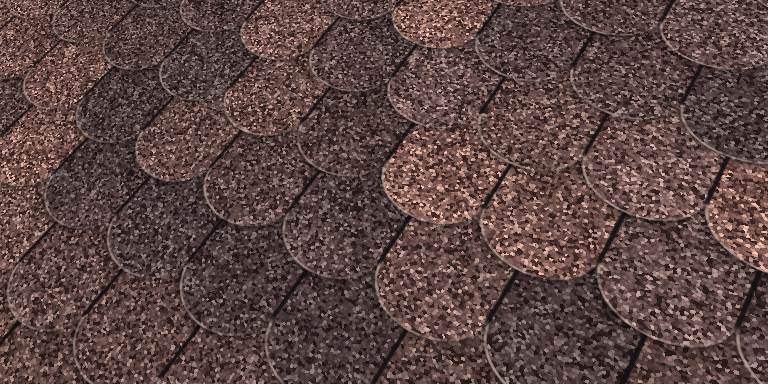
A Shadertoy shader for this pattern:

```glsl
#define ARC_DEPTH 0.45
#define SLIT_HALF 0.018
#define RIM_HALF 0.010
#define GRAIN_DENSITY 36.0
#define TONE_RANGE vec2(0.77, 1.2)
#define GRAIN_DARK vec3(0.16, 0.105, 0.105)
#define GRAIN_MID vec3(0.38, 0.29, 0.28)
#define GRAIN_LIGHT vec3(0.72, 0.62, 0.58)
#define RIM_COLOR vec3(0.69, 0.61, 0.58)
#define SLIT_COLOR vec3(0.075, 0.06, 0.07)

float hash(vec2 p) {
    return fract(sin(dot(p, vec2(12.99, 78.23))) * 43758.5);
}

// Roof plane coordinates: x counts tiles along a course, y counts courses downhill
vec2 roofPlane(vec2 p) {
    mat3 view = mat3(0.1555, 0.0773, -0.0755,
                    -0.1839, 0.1576, -0.053,
                     0.8333, 0.4427, 1.0);
    vec3 q = inverse(view) * vec3(p, 1.0);
    return q.xy / q.z;
}

// Cellular mineral granules, each with its own shade
vec3 granules(vec2 p) {
    vec2 cell = floor(p);
    float nearest = 9.0, shade = 0.0;
    for (int j = -1; j <= 1; j++)
    for (int i = -1; i <= 1; i++) {
        vec2 id = cell + vec2(i, j);
        vec2 offset = id + vec2(hash(id), hash(id + 37.3)) - p;
        float d = dot(offset, offset);
        if (d < nearest) {
            nearest = d;
            shade = hash(id + 71.7);
        }
    }
    float bright = max(shade * 2.0 - 1.0, 0.0);
    vec3 color = mix(GRAIN_DARK, GRAIN_MID, smoothstep(0.0, 0.5, shade));
    color = mix(color, GRAIN_LIGHT, bright * bright);
    return color * (1.08 - 0.4 * min(nearest, 0.8));
}

// Soft blotches from layered sines
float mottle(vec2 p) {
    return sin(p.x * 5.1 + 2.0 * sin(p.y * 3.7)) * sin(p.y * 6.3 + 1.5 * sin(p.x * 4.3));
}

// Signed distance to the rounded lower end; the tip is at the origin
float arcDistance(vec2 p) {
    vec2 q = vec2(p.x / 0.5, max(p.y + ARC_DEPTH, 0.0) / ARC_DEPTH);
    return (length(q) - 1.0) * 0.47;
}

vec3 tileTint(vec2 id) {
    float tone = hash(id + 5.3);
    float warmth = tone * 0.7 + hash(id + 19.1) * 0.3;
    vec3 hue = mix(vec3(0.95, 0.98, 1.06), vec3(1.09, 0.99, 0.92), warmth);
    return hue * mix(TONE_RANGE.x, TONE_RANGE.y, tone);
}

void mainImage(out vec4 fragColor, in vec2 fragCoord) {
    vec2 p = vec2(fragCoord.x, iResolution.y - fragCoord.y) / iResolution.y;
    vec2 roof = roofPlane(p);
    float soft = 0.6 * length(fwidth(roof));
    float blotch = mottle(roof);
    vec3 grain = granules(roof * GRAIN_DENSITY) * (1.0 + 0.06 * blotch);
    float wear = 0.75 + 0.25 * sin(roof.x * 23.0 + 3.0 * sin(roof.y * 17.0));
    vec3 color = grain;

    // Overlapping courses, from the lowest layer to the top one
    for (int i = 1; i >= -1; i--) {
        float row = ceil(roof.y) + float(i);
        float column = round(roof.x - row * 0.5) + row * 0.5;
        vec2 local = roof - vec2(column, row);
        float edge = arcDistance(local);
        float onArc = smoothstep(-ARC_DEPTH, -ARC_DEPTH + 0.08, local.y);
        float cover = local.y < -ARC_DEPTH ? 1.0 : 1.0 - smoothstep(-soft, soft, edge);

        // Surface, darker toward the hidden upper end
        vec3 tile = grain * tileTint(vec2(column, row));
        tile *= mix(0.92, 1.04, smoothstep(-1.3, -0.1, local.y));

        // Slit between neighbours
        float slit = 1.0 - smoothstep(SLIT_HALF - soft, SLIT_HALF + soft, 0.5 - abs(local.x));
        tile = mix(tile, SLIT_COLOR, slit * (1.0 - onArc) * 0.95);

        // Worn pale rim, clearest on the left and at the tip
        float rim = 1.0 - smoothstep(RIM_HALF - 0.5 * soft, RIM_HALF + soft, abs(edge + RIM_HALF));
        float facing = mix(0.25, 0.85, 1.0 - smoothstep(-0.15, 0.45, local.x));
        tile = mix(tile, RIM_COLOR, rim * onArc * facing * wear);

        float shadow = 1.0 - 0.38 * exp(-max(edge, 0.0) / 0.035);
        color = mix(color * shadow, tile, cover);
    }

    // Light falls off toward the lower left
    color *= 0.94 + 0.05 * p.x + 0.05 * (1.0 - p.y);
    fragColor = vec4(color, 1.0);
}
```
